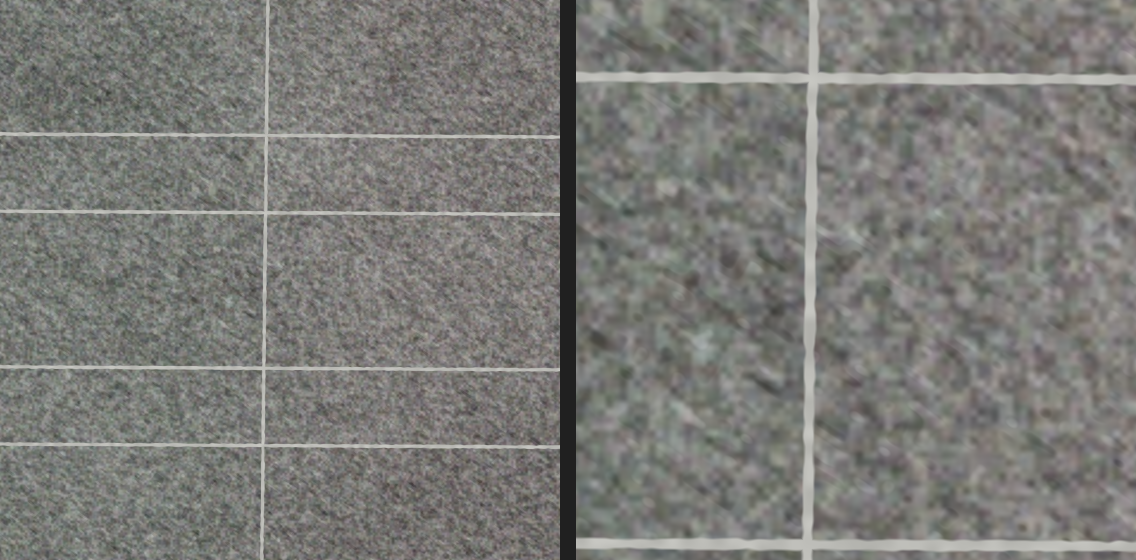
Left: the whole. Right: its middle third, enlarged.
Give the GLSL for this texture, as a WebGL 2 fragment shader.

```glsl
#version 300 es
precision highp float;

uniform vec2 u_resolution;
out vec4 outColor;

// Layout, in canvas heights
const float COURSE_PERIOD = 0.4158;   // one narrow row plus one tall row
const float COURSE_START = 0.2070;
const float NARROW_ROW = 0.1380;
const float ROW_TILT = 0.0055;
const float COLUMN_X = 0.4674;
const float COLUMN_TILT = 0.0110;
const float JOINT_HALF_WIDTH = 0.0030;
const float JOINT_WOBBLE = 0.0016;
const float JOINT_BLUR = 0.0011;

// Stone
const vec3 STONE = vec3(0.470, 0.468, 0.452);
const vec3 JOINT = vec3(0.735, 0.735, 0.715);
const vec3 COOL_TINT = vec3(-0.008, 0.005, 0.003);
const vec3 WARM_TINT = vec3(0.006, -0.005, 0.001);
const vec2 STREAK_DIRECTION = vec2(0.83, -0.56);
const float GRAIN_CONTRAST = 0.17;
const float FINE_CONTRAST = 0.15;
const float STREAK_CONTRAST = 0.07;
const float CLOUD_CONTRAST = 0.06;
const float TILE_CONTRAST = 0.018;
const float COLOR_SPECKLE = 0.045;

float hash(vec2 cell) {
    uvec2 q = uvec2(ivec2(cell)) * uvec2(1597334673u, 3812015801u);
    uint h = (q.x ^ q.y) * 1597334673u;
    h = (h ^ (h >> 15)) * 2246822519u;
    h ^= h >> 13;
    return float(h >> 8) / 16777216.0;
}

float noise(vec2 p) {
    vec2 cell = floor(p), f = fract(p);
    f = f * f * (3.0 - 2.0 * f);
    float low = mix(hash(cell), hash(cell + vec2(1, 0)), f.x);
    float high = mix(hash(cell + vec2(0, 1)), hash(cell + vec2(1, 1)), f.x);
    return mix(low, high, f.y);
}

float fbm(vec2 p) {
    float sum = 0.0, weight = 0.5;
    for (int i = 0; i < 4; i++) {
        sum += weight * noise(p);
        p = p * 2.03 + 17.0;
        weight *= 0.5;
    }
    return sum / 0.9375;
}

// Soft glow around a centre
float haze(vec2 p, vec2 center, vec2 radius) {
    vec2 d = (p - center) / radius;
    return exp(-dot(d, d));
}

vec3 stoneColor(vec2 p, vec2 tile) {
    // Grain stretched along the slanted cleft of the stone
    vec2 q = vec2(dot(p, STREAK_DIRECTION),
                  dot(p, vec2(-STREAK_DIRECTION.y, STREAK_DIRECTION.x)));
    q += tile * 7.3;
    float grain = noise(q * vec2(95.0, 150.0)) - 0.5;
    float fine = noise(p * 235.0 + 31.0) - 0.5;
    float streak = fbm(q * vec2(12.0, 48.0)) - 0.5;
    float cloud = fbm(p * 5.0 + tile * 3.7) - 0.5;

    float tone = GRAIN_CONTRAST * grain + FINE_CONTRAST * fine
               + STREAK_CONTRAST * streak + CLOUD_CONTRAST * cloud
               + TILE_CONTRAST * (hash(tile + 50.0) - 0.5);

    // Scattered dark pits and pale flecks
    float pits = noise(q * vec2(75.0, 125.0) + 90.0);
    tone -= 0.07 * smoothstep(0.76, 0.95, pits);
    tone += 0.07 * smoothstep(0.24, 0.06, pits);

    // Broad worn and stained areas
    tone += 0.050 * haze(p, vec2(0.57, 0.74), vec2(0.16, 0.13));
    tone -= 0.035 * haze(p, vec2(0.08, 0.84), vec2(0.16, 0.07));
    tone -= 0.025 * haze(p, vec2(1.00, 0.10), vec2(0.30, 0.25));

    vec3 tint = mix(COOL_TINT, WARM_TINT, smoothstep(0.25, 0.75, p.x));
    vec3 speckle = vec3(noise(p * 130.0 + 7.0), noise(p * 130.0 + 211.0),
                        noise(p * 130.0 + 419.0)) - 0.5;
    return STONE + tone + tint + COLOR_SPECKLE * speckle;
}

void main() {
    vec2 p = gl_FragCoord.xy / u_resolution.y;
    float pixel = 1.0 / u_resolution.y;

    // Alternating narrow and tall rows, split by one column joint
    float height = p.y + ROW_TILT * p.x - COURSE_START;
    float course = floor(height / COURSE_PERIOD);
    float local = height - course * COURSE_PERIOD;
    float rowJoint = min(min(local, COURSE_PERIOD - local), abs(local - NARROW_ROW));
    float side = p.x - COLUMN_X - COLUMN_TILT * p.y;
    vec2 tile = vec2(step(0.0, side), 2.0 * course + step(NARROW_ROW, local));

    // Joints with ragged edges and uneven brightness
    float ragged = JOINT_WOBBLE * (noise(p * 140.0 + 63.0) - 0.5);
    float edge = min(rowJoint, abs(side)) - JOINT_HALF_WIDTH + ragged;
    float blur = max(JOINT_BLUR, 0.75 * pixel);
    float joint = 1.0 - smoothstep(-blur, blur, edge);
    vec3 jointColor = JOINT + 0.10 * (noise(p * 110.0 + 12.0) - 0.5);

    outColor = vec4(mix(stoneColor(p, tile), jointColor, joint), 1.0);
}
```
